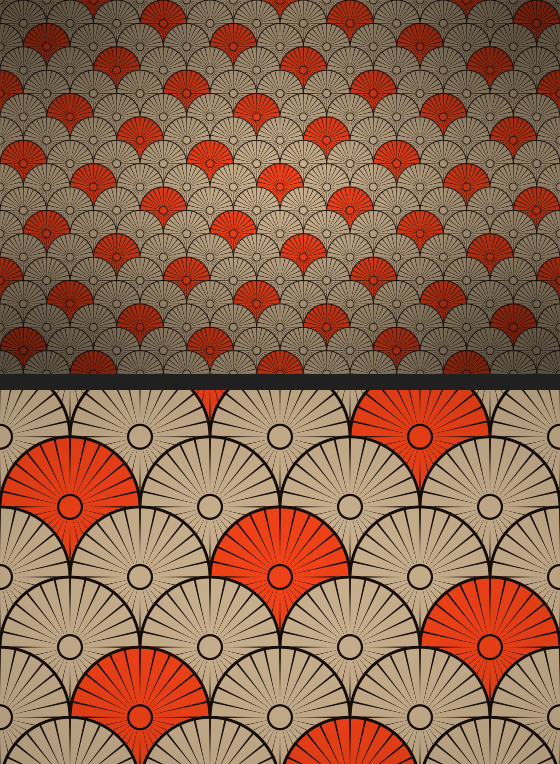
Top: the whole. Bottom: its middle third, enlarged.
This pattern is drawn by a WebGL 1 fragment shader. Its source:

```glsl
precision highp float;

uniform vec2 u_resolution;

const float TAU = 6.2831853;

// Antialiased coverage: 1 where the signed distance is negative
float fill(float dist, float pixel) {
    return 1.0 - smoothstep(-0.6 * pixel, 0.6 * pixel, dist);
}

// Ink of one fan of radius 1: rim, hub ring and tapered spokes
float fanInk(vec2 q, float pixel) {
    float r = length(q);
    float rim = fill(abs(r - 1.0) - 0.022, pixel);
    float hub = fill(abs(r - 0.17) - 0.016, pixel);

    float stepAngle = TAU / 28.0;
    float angle = atan(q.x, q.y + 1e-5);
    float offset = mod(angle + 0.5 * stepAngle, stepAngle) - 0.5 * stepAngle;
    float taper = 0.019 * r - 0.005;
    float spoke = fill(r * abs(sin(offset)) - taper, pixel);
    spoke *= fill(0.17 - r, pixel);

    return max(max(rim, hub), spoke);
}

// Every eighth half-column is red, shifted by three on each row
vec3 fanColor(vec2 cell) {
    float slot = mod(cell.x + 3.0 * cell.y - 4.0 + 0.5, 8.0);
    return slot < 1.0 ? vec3(0.91, 0.25, 0.09) : vec3(0.76, 0.665, 0.535);
}

void main() {
    vec2 uv = gl_FragCoord.xy / u_resolution;

    // One unit is half a fan: 12 fans across, 16 rows down
    vec2 p = uv * vec2(24.0, 16.0);
    float pixel = 16.0 / u_resolution.y;
    vec3 ink = vec3(0.085, 0.05, 0.03);
    vec3 color = ink;

    // Paint rows from back to front, lower rows overlapping upper ones
    for (int k = 0; k < 3; k++) {
        float row = floor(p.y) + 1.0 - float(k);
        float shift = mod(row, 2.0);
        float column = 2.0 * floor((p.x - shift) * 0.5 + 0.5) + shift;
        vec2 cell = vec2(column, row);
        vec2 q = p - cell;
        vec3 fan = mix(fanColor(cell), ink, fanInk(q, pixel));
        color = mix(color, fan, fill(length(q) - 1.022, pixel));
    }

    // Periodic vignette, brightest at the centre
    vec2 glow = 0.5 - 0.5 * cos(TAU * uv);
    color *= 0.47 + 0.28 * (glow.x + glow.y);

    gl_FragColor = vec4(color, 1.0);
}
```
